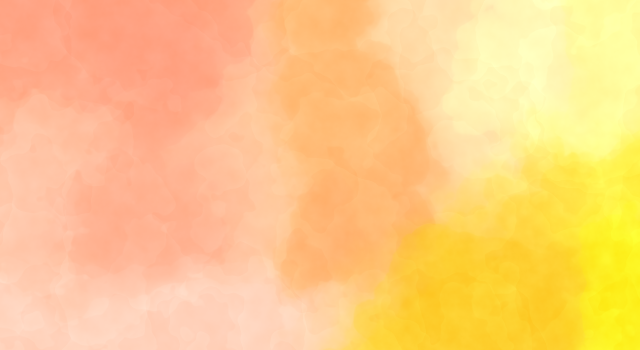
Reproduce this background procedurally as a Shadertoy shader.

```glsl
// Watercolour washes of coral, orange, cream and yellow with billowing edges.

// Pigments
const vec3 PEACH      = vec3(1.00, 0.745, 0.610);
const vec3 CREAM      = vec3(1.00, 0.870, 0.670);
const vec3 CORAL      = vec3(1.00, 0.625, 0.505);
const vec3 SALMON     = vec3(1.00, 0.685, 0.560);
const vec3 BLUSH      = vec3(1.00, 0.850, 0.770);
const vec3 APRICOT    = vec3(1.00, 0.735, 0.455);
const vec3 TANGERINE  = vec3(1.00, 0.670, 0.430);
const vec3 PALE_LEMON = vec3(1.00, 0.980, 0.720);
const vec3 LEMON      = vec3(1.00, 0.995, 0.590);
const vec3 HONEY      = vec3(1.00, 0.810, 0.390);
const vec3 YELLOW     = vec3(1.00, 0.850, 0.270);
const vec3 CANARY     = vec3(1.00, 0.950, 0.280);
const vec3 GOLD       = vec3(0.99, 0.800, 0.140);
const vec3 BRIGHT     = vec3(0.99, 0.960, 0.090);

// Paint behaviour
const float ASPECT      = 1.83;   // canvas width in units of its height
const float WARP        = 0.20;   // slow wander of the edges
const float LOBE_SIZE   = 0.12;   // depth of the rounded lobes
const float LOBE_SCALE  = 6.5;
const float CRISPNESS   = 0.34;   // share of each wash with a hard rim
const float RIM         = 0.006;
const int   VEILS       = 5;      // faint overlapping layers
const float VEIL_TINT   = 0.024;
const float GRAIN_SCALE = 30.0;
const float GRAIN       = 0.085;

float hash(vec2 p) {
    return fract(sin(dot(p, vec2(127.1, 311.7))) * 43758.5453);
}

float noise(vec2 p) {
    vec2 i = floor(p), f = fract(p);
    f = f * f * (3.0 - 2.0 * f);
    return mix(mix(hash(i), hash(i + vec2(1, 0)), f.x),
               mix(hash(i + vec2(0, 1)), hash(i + vec2(1, 1)), f.x), f.y);
}

float fbm(vec2 p) {
    float sum = 0.0, amp = 0.5;
    for (int i = 0; i < 5; i++) {
        sum += amp * noise(p);
        p = mat2(1.6, 1.2, -1.2, 1.6) * p + 7.3;
        amp *= 0.5;
    }
    return sum;
}

// Rounded bumps: 1 at a scattered centre, falling with distance
float puffs(vec2 p) {
    vec2 cell = floor(p);
    float nearest = 2.0;
    for (int y = -1; y <= 1; y++)
    for (int x = -1; x <= 1; x++) {
        vec2 c = cell + vec2(x, y);
        vec2 d = c + vec2(hash(c), hash(c + 41.7)) - p;
        nearest = min(nearest, dot(d, d));
    }
    return 1.0 - nearest;
}

// Cauliflower offset for an edge, roughly centred on zero
float lobes(vec2 q, float seed) {
    vec2 s = q * LOBE_SCALE + seed;
    return LOBE_SIZE * (0.65 * puffs(s) + 0.35 * puffs(s * 2.3 + 5.0) - 0.76);
}

// Signed depth inside an ellipse
float blob(vec2 p, vec2 centre, vec2 radius) {
    return (1.0 - length((p - centre) / radius)) * min(radius.x, radius.y);
}

// Lay a pigment where depth is positive: a soft bleed plus a thin dried rim
void wash(inout vec3 paint, vec3 pigment, float depth, float bleed, float opacity) {
    float soft = smoothstep(-bleed, bleed, depth);
    float hard = smoothstep(-RIM, RIM, depth);
    paint = mix(paint, pigment, opacity * mix(soft, hard * sqrt(soft), CRISPNESS));
}

void mainImage(out vec4 fragColor, in vec2 fragCoord) {
    vec2 q = fragCoord / iResolution.xy * vec2(ASPECT, 1.0);
    vec2 p = q + WARP * (vec2(fbm(q * 4.5 + 3.1), fbm(q * 4.5 + 19.4)) - 0.48);
    float a = lobes(q, 0.0), b = lobes(q, 13.7), c = lobes(q, 31.3);

    // Ground: peach on the left, cream on the right
    vec3 paint = mix(PEACH, CREAM, smoothstep(0.50, 1.2, p.x + 0.1 * p.y));

    // Coral and salmon clouds
    wash(paint, CORAL, blob(p, vec2(0.25, 0.97), vec2(0.56, 0.27)) + a, 0.20, 0.80);
    wash(paint, CORAL, blob(p, vec2(0.47, 0.72), vec2(0.20, 0.20)) + b, 0.15, 0.55);
    wash(paint, SALMON, blob(p, vec2(0.36, 0.36), vec2(0.27, 0.20)) + c, 0.13, 0.75);

    // Blush mist along the lower left, thinner patch above it
    wash(paint, BLUSH, min(0.27 - p.y, 0.90 - p.x) + a, 0.16, 0.45);
    wash(paint, BLUSH, min(0.16 - p.y, 0.85 - p.x) + b, 0.09, 0.75);
    wash(paint, BLUSH, blob(p, vec2(0.03, 0.42), vec2(0.14, 0.22)) + c, 0.11, 0.35);

    // Orange column, widening to the right as it descends
    float rightEdge = mix(1.27, 1.07, smoothstep(0.55, 0.92, p.y));
    float column = min(min(p.x - 0.84, rightEdge - p.x), p.y - 0.19);
    wash(paint, APRICOT, column + 0.03 + c, 0.10, 0.50);
    wash(paint, APRICOT, column + a, 0.06, 0.80);
    wash(paint, TANGERINE, blob(p, vec2(0.95, 0.34), vec2(0.11, 0.15)) + b, 0.09, 0.50);
    wash(paint, TANGERINE, blob(p, vec2(1.19, 0.46), vec2(0.12, 0.18)) + c, 0.12, 0.25);

    // Lemon light in the upper right
    wash(paint, PALE_LEMON, blob(p, vec2(1.70, 0.84), vec2(0.38, 0.42)) + a, 0.13, 0.95);
    wash(paint, LEMON, min(p.x - 1.64, p.y - 0.50) + c, 0.08, 0.75);

    // Yellow bank rising to the right, with thinner fringes ahead of it
    float slope = dot(p - vec2(1.10, 0.0), vec2(0.735, -0.678));
    float bank = min(slope, 0.59 - p.y);
    vec3 fringe = mix(HONEY, LEMON, smoothstep(1.20, 1.65, p.x));
    wash(paint, fringe, min(slope + 0.09, 0.71 - p.y) + b, 0.08, 0.65);
    vec3 body = mix(YELLOW, CANARY, smoothstep(1.45, 1.80, p.x));
    wash(paint, body, bank + 0.04 + a, 0.08, 0.55);
    wash(paint, body, bank + c, 0.06, 0.85);
    wash(paint, GOLD, blob(p, vec2(1.38, 0.11), vec2(0.32, 0.23)) + b, 0.13, 0.75);
    wash(paint, BRIGHT, blob(p, vec2(1.82, 0.13), vec2(0.18, 0.26)) + a, 0.12, 0.80);

    // Faint veils with dried edges overlapping across the sheet
    for (int i = 0; i < VEILS; i++) {
        float seed = 5.3 + 17.9 * float(i);
        float veil = fbm(q * 3.0 + seed) - 0.48 + lobes(q, seed);
        float cover = smoothstep(-RIM, RIM, veil) * exp(-9.0 * max(veil, 0.0));
        paint += VEIL_TINT * (cover - 0.3) * vec3(0.0, 0.8, 1.0);
    }

    // Pigment mottling, strongest in the saturated paint
    float mottle = 0.6 * fbm(q * GRAIN_SCALE) + 0.4 * fbm(q * GRAIN_SCALE * 0.4 + 11.0) - 0.48;
    float strength = GRAIN * (0.3 + 1.2 * (1.0 - paint.b));
    paint += mottle * strength * vec3(0.1, 0.8, 1.3);

    fragColor = vec4(clamp(paint, 0.0, 1.0), 1.0);
}
```
